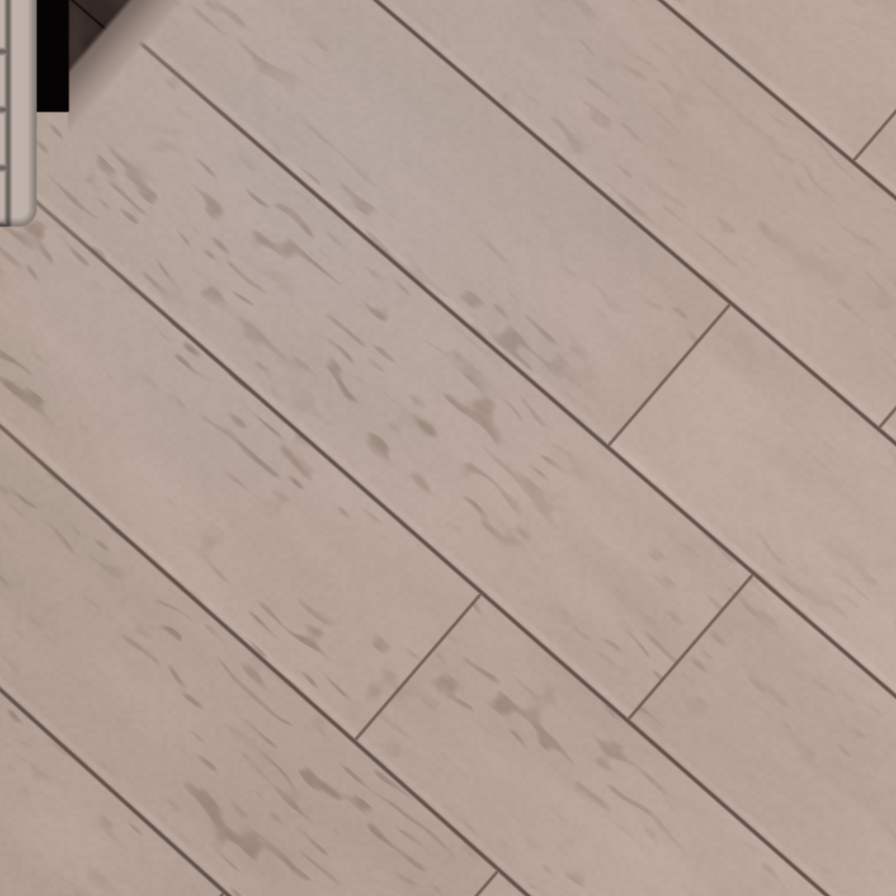
A WebGL 2 fragment shader for this texture:

```glsl
#version 300 es
precision highp float;
// Diagonal wood-look floor planks with dark seams, staggered end joints and soft grain.
// A mild projective row coordinate widens rows toward the bottom; hash noise adds wear.
// A dark recess, a skirting and a pale cabinet edge fill the top left corner.

uniform vec2 u_resolution;
out vec4 outColor;

const vec2 ALONG = vec2(0.758, -0.652);       // direction of the planks
const vec2 ROW_ORIGIN = vec2(0.521, 0.637);   // a point on the seam of row 0
const float ROW_SLOPE = 0.865;
const float ROW_STEP = 0.28;                  // vertical distance between seams
const float ROW_GROWTH = 0.014;               // widening toward the bottom
const float PLANK_LENGTH = 1.08;
const float JOINT_EVEN = 0.403;
const float JOINT_ODD = 0.187;
const float SEAM_HALF = 0.0022;
const float JOINT_HALF = 0.0017;
const float SEAM_BLUR = 0.0019;
const float SKIRT_START = -0.542;
const float SKIRT_END = -0.500;

const vec3 PLANK_LIGHT = vec3(0.755, 0.672, 0.628);
const vec3 PLANK_DARK = vec3(0.650, 0.585, 0.535);
const vec3 COOL_SHEEN = vec3(0.710, 0.665, 0.655);
const vec3 GRAIN = vec3(0.520, 0.450, 0.400);
const vec3 SEAM = vec3(0.360, 0.295, 0.270);
const vec3 SKIRT = vec3(0.550, 0.490, 0.460);
const vec3 RECESS = vec3(0.210, 0.165, 0.155);
const vec3 BLACK = vec3(0.020, 0.012, 0.010);
const vec3 CABINET = vec3(0.750, 0.700, 0.670);

float hash(vec2 p) {
    return fract(sin(dot(p, vec2(127.1, 311.7))) * 43758.5453);
}

float noise(vec2 p) {
    vec2 cell = floor(p), f = fract(p);
    f = f * f * (3.0 - 2.0 * f);
    return mix(mix(hash(cell), hash(cell + vec2(1, 0)), f.x),
               mix(hash(cell + vec2(0, 1)), hash(cell + vec2(1, 1)), f.x), f.y);
}

float fbm(vec2 p) {
    float sum = 0.0, gain = 0.53;
    for (int i = 0; i < 4; i++) {
        sum += gain * noise(p);
        p = p * 2.03 + 17.3;
        gain *= 0.5;
    }
    return sum;
}

// Coverage of a soft band around distance zero.
float band(float d, float halfWidth, float blur) {
    return 1.0 - smoothstep(halfWidth - blur, halfWidth + blur, abs(d));
}

float boxDistance(vec2 p, vec2 center, vec2 halfSize, float radius) {
    vec2 q = abs(p - center) - halfSize + radius;
    return length(max(q, 0.0)) + min(max(q.x, q.y), 0.0) - radius;
}

vec3 floorColor(vec2 p, float along, float blur) {
    // Row and plank coordinates
    vec2 d = vec2(p.x - ROW_ORIGIN.x, ROW_ORIGIN.y - p.y);
    float rowHeight = ROW_STEP + ROW_GROWTH * d.y;
    float across = (d.y - ROW_SLOPE * d.x) / rowHeight;
    float row = floor(across);
    float joint = mix(JOINT_EVEN, JOINT_ODD, mod(row, 2.0));
    float plank = (along - joint) / PLANK_LENGTH;
    vec2 id = vec2(row, floor(plank));
    float toJoint = (fract(plank + 0.5) - 0.5) * PLANK_LENGTH;
    float toSeam = (fract(across + 0.5) - 0.5) * rowHeight * 0.757;

    // Broad light, tone per plank and long streaks
    vec2 g = vec2(along, across * 0.212) + 9.0 * hash(id + 3.7);
    float streak = fbm(g * vec2(5.0, 24.0));
    float cloud = fbm(p * 4.0 + 5.0);
    float light = 0.53 + 0.36 * (p.x - 0.4) + 0.15 * (hash(id) - 0.5);
    light += 0.55 * (streak - 0.5) + 0.35 * (cloud - 0.5);
    vec3 color = mix(PLANK_DARK, PLANK_LIGHT, clamp(light, 0.0, 1.15));
    float sheen = exp(-9.0 * dot(p - vec2(0.36, 0.80), p - vec2(0.36, 0.80)));
    color = mix(color, COOL_SHEEN, 0.55 * sheen);

    // Short grain flecks, strongest at the lower left
    vec2 bent = g + 0.012 * vec2(0.0, noise(g * 22.0));
    float fleck = smoothstep(0.62, 0.92, noise(bent * vec2(32.0, 125.0)));
    fleck *= smoothstep(0.38, 0.66, fbm(g * vec2(7.0, 13.0) + 2.0));
    float wear = 1.0 - smoothstep(0.25, 1.0, length(p - vec2(0.12, 0.3)));
    color = mix(color, GRAIN, fleck * (0.15 + 0.40 * wear));
    color += 0.018 * (noise(p * 190.0) - 0.5);

    // Pale bevels, then seams that fade toward the top left
    color += 0.025 * band(toSeam + 0.007, 0.003, 0.003);
    float fade = mix(0.5, 1.0, smoothstep(0.05, 0.45, p.x + 0.5 * (1.0 - p.y)));
    float line = band(toSeam, SEAM_HALF, blur) * fade;
    line = max(line, 0.85 * band(toJoint, JOINT_HALF, blur));
    return mix(color, SEAM, 0.93 * line);
}

void main() {
    vec2 p = gl_FragCoord.xy / u_resolution;
    float edge = max(1.0 / u_resolution.y, 0.0015);
    float along = dot(p, ALONG);
    vec3 color = floorColor(p, along, max(SEAM_BLUR, edge));

    // Skirting and recess, parallel to the end joints
    float inside = smoothstep(-edge, edge, p.x - 0.076);
    float skirt = 1.0 - smoothstep(-0.006, 0.006, along - SKIRT_END);
    float recess = 1.0 - smoothstep(-0.004, 0.004, along - SKIRT_START);
    vec3 skirtColor = SKIRT * mix(0.85, 1.2, smoothstep(SKIRT_START, SKIRT_END, along));
    color = mix(color, skirtColor, skirt * inside);
    vec3 recessColor = RECESS * (0.8 + 0.4 * noise(p * 60.0));
    recessColor *= 1.0 - 0.6 * band(p.y - 1.07 + 0.87 * p.x, 0.002, 0.002);
    color = mix(color, recessColor, recess * inside);

    // Black gap beside the cabinet
    float gap = boxDistance(p, vec2(0.057, 0.99), vec2(0.020, 0.115), 0.002);
    color = mix(color, BLACK, 1.0 - smoothstep(-edge, edge, gap));

    // Cabinet edge with slots
    float cabinet = boxDistance(p, vec2(0.0, 0.95), vec2(0.041, 0.203), 0.02);
    float slots = band(p.x - 0.009, 0.003, 0.003);
    slots = max(slots, band(fract(p.y / 0.065) - 0.5, 0.05, 0.05) * step(p.x, 0.01));
    vec3 cabinetColor = CABINET * (1.0 - 0.45 * slots);
    cabinetColor *= 1.0 - 0.3 * smoothstep(-0.012, 0.0, cabinet);
    color = mix(color, cabinetColor, 1.0 - smoothstep(-edge, edge, cabinet));

    outColor = vec4(color, 1.0);
}
```
